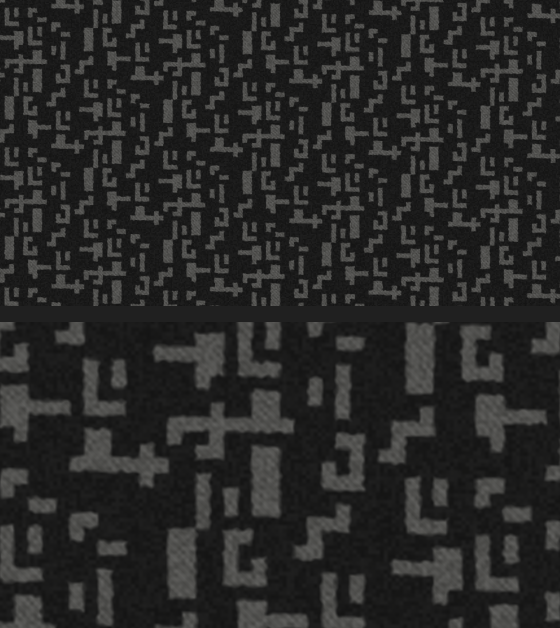
Top: the whole. Bottom: its middle third, enlarged.
This pattern is drawn by a Shadertoy shader. Its source:

```glsl
const float CELLS_ACROSS = 120.0;   // grid cells per canvas width
const float ROW_SLANT = 0.02;       // slight skew of the cloth
const float EDGE_SOFTNESS = 0.2;    // half width of an edge, in cells
const float EDGE_WOBBLE = 0.22;     // raggedness of the edges, in cells
const float THREADS = 3.6;          // threads per cell
const float DARK_GRAIN = 0.045;
const float LIGHT_GRAIN = 0.085;
const float TWILL_DEPTH = 0.035;
const vec3 DARK_CLOTH = vec3(0.100, 0.100, 0.099);
const vec3 LIGHT_CLOTH = vec3(0.318, 0.317, 0.308);

// Half-drop repeat: the next tile row is shifted by half a tile
const int SLOT_HEIGHT = 5;
const int HALF_TILE = 17;           // cells in half a tile width
const int HALF_SLOTS = 3;           // motif slots in half a tile width
const int TILE_ROWS = 3;            // slot rows in a tile

float hash(vec2 p) {
    vec3 h = fract(vec3(p.xyx) * 0.1031);
    h += dot(h, h.yzx + 33.33);
    return fract((h.x + h.y) * h.z);
}

float valueNoise(vec2 p) {
    vec2 i = floor(p), f = fract(p);
    f = f * f * (3.0 - 2.0 * f);
    return mix(mix(hash(i), hash(i + vec2(1, 0)), f.x),
               mix(hash(i + vec2(0, 1)), hash(i + vec2(1, 1)), f.x), f.y);
}

// True when the cell lies in the block with inclusive corners
bool block(ivec2 c, int left, int bottom, int right, int top) {
    return c.x >= left && c.x <= right && c.y >= bottom && c.y <= top;
}

// Angular motifs built from bars and blocks
bool motif(ivec2 c, int kind) {
    if (kind == 0)  // corner bracket
        return block(c, 0, 0, 0, 3) || block(c, 0, 0, 2, 0) || block(c, 2, 2, 2, 3);
    if (kind == 1)  // hook
        return block(c, 3, 0, 3, 3) || block(c, 1, 0, 3, 0) || block(c, 1, 0, 1, 1)
            || block(c, 2, 3, 3, 3);
    if (kind == 2)  // long bar with a turret and a cross
        return block(c, 0, 1, 6, 1) || block(c, 1, 1, 2, 3) || block(c, 5, 0, 5, 2);
    if (kind == 3)  // flag
        return block(c, 0, 1, 1, 3) || block(c, 0, 2, 4, 2) || block(c, 1, 0, 1, 3);
    if (kind == 4)  // thick post
        return block(c, 1, 0, 2, 4);
    if (kind == 5)  // small elbow and dash
        return block(c, 1, 1, 1, 2) || block(c, 1, 2, 2, 2) || block(c, 3, 0, 4, 0);
    if (kind == 6)  // stair
        return block(c, 0, 0, 1, 0) || block(c, 1, 0, 1, 2) || block(c, 1, 2, 3, 2)
            || block(c, 3, 2, 3, 3);
    return block(c, 2, 0, 2, 3) || block(c, 4, 1, 4, 2);  // thin post and dash
}

// 1 when any motif of the nearby slots covers the cell
float cellLight(ivec2 cell) {
    ivec2 home = ivec2(cell.x * HALF_SLOTS / HALF_TILE, cell.y / SLOT_HEIGHT);
    for (int dj = -1; dj <= 0; dj++)
    for (int di = -1; di <= 1; di++) {
        ivec2 slot = home + ivec2(di, dj);
        int tileRow = slot.y / TILE_ROWS;
        ivec2 id = ivec2((slot.x + HALF_SLOTS * tileRow) % (2 * HALF_SLOTS),
                         slot.y % TILE_ROWS);
        int index = id.x + 2 * HALF_SLOTS * id.y;

        // Columns are staggered vertically, motifs nudged sideways
        int lift = (slot.x % HALF_SLOTS) * SLOT_HEIGHT / HALF_SLOTS;
        ivec2 origin = ivec2(slot.x * HALF_TILE / HALF_SLOTS,
                             slot.y * SLOT_HEIGHT + lift);
        origin.x += int(hash(vec2(id) + 7.0) * 3.0) - 1;

        ivec2 local = cell - origin;
        if (hash(vec2(id) + 19.0) < 0.4) local.x = 4 - local.x;
        if (motif(local, (index * 5) % 8)) return 1.0;
    }
    return 0.0;
}

void mainImage(out vec4 fragColor, in vec2 fragCoord) {
    // Cell coordinates, kept positive for the integer repeat
    vec2 p = fragCoord / iResolution.x * CELLS_ACROSS;
    p.y += ROW_SLANT * p.x;
    p += vec2(4 * HALF_TILE, 4 * SLOT_HEIGHT * TILE_ROWS);

    // Ragged, softened cell edges: blend the four nearest cells
    vec2 wobble = vec2(valueNoise(p * 2.3), valueNoise(p * 2.3 + 51.7)) - 0.5;
    vec2 q = p + EDGE_WOBBLE * wobble - 0.5;
    float soft = min(0.5, max(EDGE_SOFTNESS, 0.6 * CELLS_ACROSS / iResolution.x));
    vec2 s = smoothstep(0.5 - soft, 0.5 + soft, fract(q));
    ivec2 c = ivec2(floor(q));
    float light = mix(
        mix(cellLight(c), cellLight(c + ivec2(1, 0)), s.x),
        mix(cellLight(c + ivec2(0, 1)), cellLight(c + ivec2(1, 1)), s.x), s.y);

    // Woven grain, with diagonal twill ribs on the light yarn
    float grain = valueNoise(p * THREADS) - 0.5;
    float twill = abs(fract((p.x + p.y) * THREADS * 0.4) - 0.5) * 2.0 - 0.5;
    vec3 color = mix(DARK_CLOTH + DARK_GRAIN * grain,
                     LIGHT_CLOTH + LIGHT_GRAIN * grain + TWILL_DEPTH * twill, light);
    fragColor = vec4(color, 1.0);
}
```
